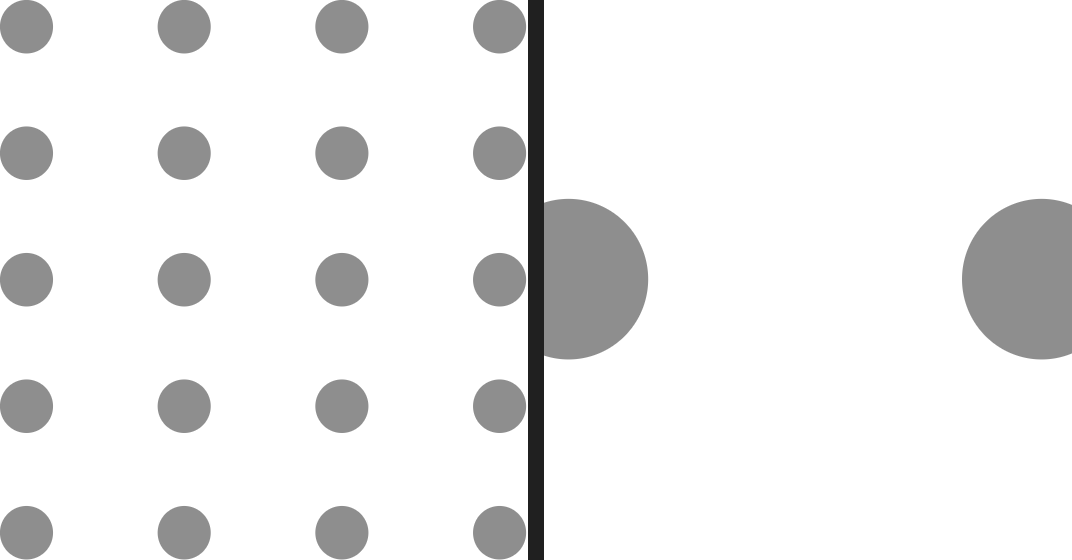
Left: the whole. Right: its middle third, enlarged.
Give the GLSL for this pattern, as a WebGL 2 fragment shader.

```glsl
#version 300 es
precision highp float;
// A sparse grid of flat grey dots on white, four across and five down.
// Each point finds its nearest grid centre, then a distance function
// draws the dot there with a one-pixel soft edge.

// Lengths are in units of the canvas height.
#define DOT_COUNT vec2(4.0, 5.0)
#define FIRST_CENTRE vec2(0.0473, 0.0487)
#define PITCH vec2(0.2816, 0.2259)
#define DOT_RADII vec2(0.0474, 0.0478)
#define DOT_COLOUR vec3(0.557)
#define PAPER_COLOUR vec3(1.0)

uniform vec2 u_resolution;
out vec4 fragColour;

// Approximate signed distance to a nearly round ellipse.
float dotDistance(vec2 p, vec2 radii) {
    return (length(p / radii) - 1.0) * min(radii.x, radii.y);
}

void main() {
    float pixel = 1.0 / u_resolution.y;
    vec2 position = gl_FragCoord.xy * pixel;

    // Nearest dot, limited to the rows and columns of the grid.
    vec2 cell = clamp(round((position - FIRST_CENTRE) / PITCH), vec2(0.0), DOT_COUNT - 1.0);
    vec2 centre = FIRST_CENTRE + cell * PITCH;

    // Antialiased coverage.
    float coverage = clamp(0.5 - dotDistance(position - centre, DOT_RADII) / pixel, 0.0, 1.0);
    fragColour = vec4(mix(PAPER_COLOUR, DOT_COLOUR, coverage), 1.0);
}
```
